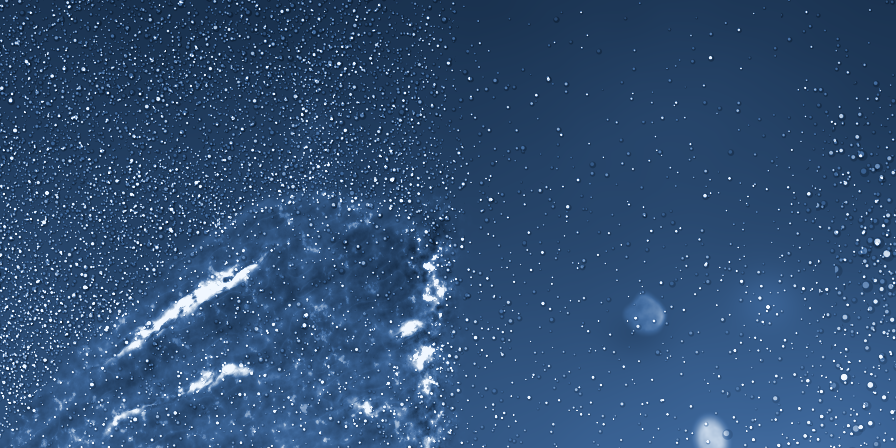
A Shadertoy shader for this texture:

```glsl
#define DEEP vec3(0.10, 0.195, 0.31)
#define MID vec3(0.25, 0.42, 0.63)
#define LIGHT vec3(0.94, 0.97, 1.0)
#define SPRAY_DENSITY 0.50
#define DRIFT_DENSITY 0.085
#define WALL_X 0.97
#define RIDGE_GLOW 0.85

float hash(vec2 p) {
    vec3 q = fract(vec3(p.xyx) * 0.1031);
    q += dot(q, q.yzx + 33.33);
    return fract((q.x + q.y) * q.z);
}
float noise(vec2 p) {
    vec2 i = floor(p), f = fract(p);
    f = f * f * (3.0 - 2.0 * f);
    return mix(mix(hash(i), hash(i + vec2(1, 0)), f.x),
               mix(hash(i + vec2(0, 1)), hash(i + vec2(1, 1)), f.x), f.y);
}
float fbm(vec2 p) {
    float sum = 0.0, amp = 0.5;
    for (int i = 0; i < 4; i++) {
        sum += amp * noise(p);
        p = mat2(1.6, 1.2, -1.2, 1.6) * p + 7.3;
        amp *= 0.5;
    }
    return sum;
}
mat2 rotate(float a) { return mat2(cos(a), sin(a), -sin(a), cos(a)); }
float gauss(float x, float width) { return exp(-x * x / (width * width)); }
float glow(vec2 p, vec2 center, vec2 size) { return gauss(length((p - center) / size), 1.0); }
float span(float x, float a, float b, float c, float d) {
    return smoothstep(a, b, x) * (1.0 - smoothstep(c, d, x));
}

// One bubble per occupied cell: bright glint inside a darker rim
float bubble(vec2 p, float cells, float density, float seed) {
    float blur = 0.7 * cells / iResolution.y;
    vec2 q = rotate(seed * 1.7) * p * cells + seed * 31.0;
    vec2 id = floor(q);
    float size = mix(0.19, 0.40, pow(hash(id + 4.7), 2.0));
    vec2 jitter = vec2(hash(id + 11.3), hash(id + 27.9)) - 0.5;
    vec2 d = rotate(-seed * 1.7) * (fract(q) - 0.5 - jitter * (1.0 - 2.0 * size));
    float disc = 1.0 - smoothstep(size - blur, size + blur, length(d));
    float spot = size * 0.55;
    float glint = 1.0 - smoothstep(spot - blur, spot + blur, length(d - size * vec2(-0.2, 0.25)));
    float power = mix(0.35, 1.3, hash(id + 53.1));
    return step(hash(id), density) * (glint * power - 0.17 * disc);
}
float bubbles(vec2 p, int layers, float cells, float growth, float density, float seed) {
    float sum = 0.0;
    for (int i = 0; i < layers; i++)
        sum += bubble(p, cells + growth * float(i), density, seed + float(i));
    return sum;
}

float crestHeight(float x) {
    float rise = 0.95 * pow(max(0.68 - x, 0.0), 1.5);
    return 0.565 - rise - 1.2 * pow(max(x - 0.68, 0.0), 2.0);
}

// Open water: darker above, lit from the lower right
float backdrop(vec2 p) {
    float tone = 0.01 + 0.30 * pow(max(1.0 - p.y, 0.0), 1.2);
    tone += 0.17 * glow(p, vec2(1.72, 0.02), vec2(0.5, 0.4));
    tone += 0.08 * glow(p, vec2(1.55, 0.78), vec2(0.3, 0.25));
    return tone + 0.07 * (fbm(p * 3.0) - 0.47);
}

// Folded sheet of water: crest, two bright ridges, bowl and foaming wall
float waterSheet(vec2 p, vec2 w, float inside, float wall) {
    vec2 along = rotate(-0.56) * w;
    float folds = fbm(along * vec2(12.0, 30.0)) - 0.47;
    float grain = fbm(p * vec2(62.0, 54.0)) - 0.47;
    float sparkle = smoothstep(0.13, 0.3, grain);
    float broken = smoothstep(-0.14, 0.12, fbm(along * vec2(26.0, 60.0)) - 0.47);
    float vein = pow(1.0 - abs(2.0 * noise(along * vec2(18.0, 40.0)) - 1.0), 6.0);
    float tone = inside * (0.03 + 0.38 * folds + 0.32 * grain + 0.10 * vein + 0.25 * sparkle);

    float crest = w.y - crestHeight(w.x);
    tone += wall * smoothstep(0.15, 0.6, p.x) * gauss(crest, 0.02) * (0.10 + 0.5 * folds + 0.35 * sparkle);

    // Upper ridge, widest in its middle, with a dark hollow beneath
    float ridge = w.y - (0.15 + 0.635 * (w.x - 0.16));
    float run = span(p.x, 0.10, 0.42, 0.52, 0.66);
    tone += RIDGE_GLOW * run * gauss(ridge, 0.010 + 0.014 * run) * (0.15 + broken + grain);
    tone += span(p.x, 0.1, 0.3, 0.6, 0.7) * (0.08 * gauss(ridge - 0.06, 0.03) - 0.10 * gauss(ridge + 0.08, 0.04));

    // Lower arch fading to the right
    float arch = w.y - (0.17 - 1.3 * (w.x - 0.57) * (w.x - 0.57));
    run = span(p.x, 0.18, 0.32, 0.54, 0.58) + 0.25 * span(p.x, 0.54, 0.58, 0.82, 0.92);
    tone += run * (0.65 * gauss(arch, 0.012) * (0.15 + broken + grain) - 0.10 * gauss(arch + 0.05, 0.03));

    float bowl = length((w - vec2(0.83, 0.385)) / vec2(0.15, 0.115));
    tone += inside * (0.14 * gauss(bowl - 1.0, 0.12) - 0.07 * gauss(bowl, 1.0));

    float foam = gauss(w.x - WALL_X + 0.005, 0.042) * (1.0 - smoothstep(0.38, 0.62, p.y));
    tone += foam * (0.06 + 1.1 * grain + 0.6 * folds + 0.45 * sparkle);
    float glints = glow(w, vec2(0.91, 0.276), vec2(0.032, 0.025))
                 + 0.5 * glow(w, vec2(0.95, 0.19), vec2(0.03, 0.045))
                 + 0.6 * glow(w, vec2(0.83, 0.09), vec2(0.07, 0.02));
    tone += glints * (0.08 + 0.5 * broken + 0.8 * grain);
    return tone + 0.20 * glow(w, vec2(0.70, 0.65), vec2(0.05, 0.09)) * (0.5 + 2.0 * folds);
}

// Out-of-focus drops
float softDrops(vec2 p) {
    vec2 d = p - vec2(1.44, 0.297);
    float disc = 1.0 - smoothstep(0.03, 0.052, length(d) + 0.02 * (noise(p * 30.0) - 0.5));
    float tone = disc * (0.16 + 0.25 * fbm(p * 35.0) + 2.0 * d.x);
    tone += 0.13 * glow(p, vec2(1.713, 0.328), vec2(0.07, 0.06)) - 0.09 * glow(p, vec2(1.42, 0.25), vec2(0.07, 0.05));
    vec2 e = rotate(-0.25) * (p - vec2(1.588, 0.022)) / vec2(0.038, 0.05);
    return tone + (0.22 + 0.25 * fbm(p * 22.0)) * (1.0 - smoothstep(0.5, 1.25, length(e)));
}

void mainImage(out vec4 fragColor, in vec2 fragCoord) {
    vec2 p = fragCoord / iResolution.y;
    vec2 w = p + 0.06 * (vec2(fbm(p * 10.0), fbm(p * 10.0 + 40.0)) - 0.47);
    float wall = 1.0 - smoothstep(WALL_X - 0.01, WALL_X + 0.035, w.x);
    float inside = wall * smoothstep(-0.03, 0.04, crestHeight(w.x) - w.y);
    float tone = backdrop(p) + waterSheet(p, w, inside, wall) + softDrops(p);

    // Dense spray on the left, in drifting clumps
    float spray = SPRAY_DENSITY * (1.0 - smoothstep(0.9, 1.06, p.x)) * (1.0 - 0.8 * inside);
    spray *= (1.0 - 0.45 * smoothstep(0.65, 1.0, p.y)) * (0.2 + 1.6 * fbm(p * 7.0));
    tone += 0.8 * bubbles(p, 6, 46.0, 8.0, spray, 1.0);

    // Sparse drift across the open water
    float drift = DRIFT_DENSITY * smoothstep(0.94, 1.02, p.x) * (1.0 - 0.8 * smoothstep(0.45, 0.95, p.y));
    drift *= 1.0 + 1.4 * gauss(p.x - 1.0, 0.18) + 1.2 * smoothstep(1.6, 2.0, p.x);
    tone += 0.8 * bubbles(p, 3, 52.0, 10.0, drift, 12.0);

    // Larger bubbles rising along the right border
    float column = smoothstep(1.80, 1.97, p.x) * gauss(p.y - 0.47, 0.25);
    float lower = 0.07 * smoothstep(1.5, 1.8, p.x) * (1.0 - smoothstep(0.2, 0.4, p.y));
    tone += 0.65 * bubbles(p, 3, 27.0, 8.0, 0.55 * column + lower, 20.0);

    tone = clamp(tone, -0.15, 1.0);
    vec3 color = mix(DEEP, MID, min(tone * 2.0, 1.0));
    fragColor = vec4(mix(color, LIGHT, smoothstep(0.42, 1.0, tone)), 1.0);
}
```
